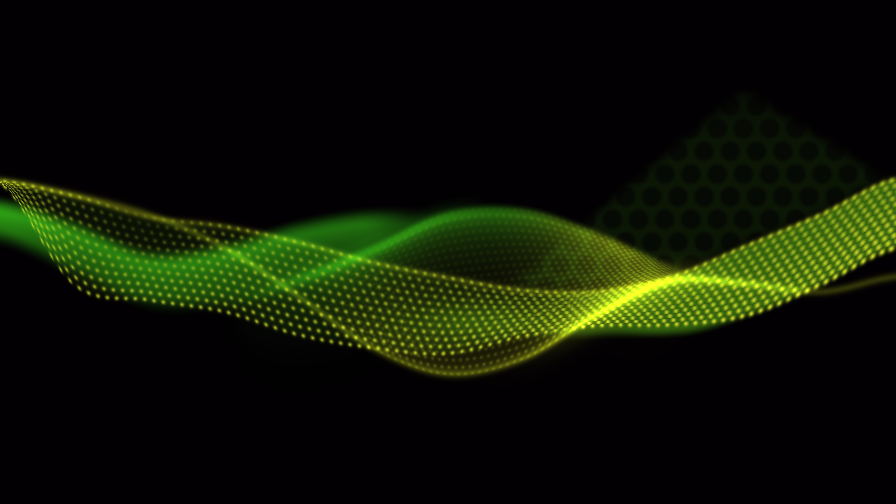
A Shadertoy shader for this background:

```glsl
// Flowing ribbons of yellow dots and green light over a faint honeycomb on black.

const vec3 BACKDROP = vec3(0.008, 0.0, 0.009);
const vec3 YELLOW   = vec3(0.80, 0.84, 0.16);
const vec3 OLIVE    = vec3(0.46, 0.50, 0.06);
const vec3 GREEN    = vec3(0.20, 0.74, 0.08);
const vec3 MOSS     = vec3(0.19, 0.40, 0.04);
const vec3 COMB     = vec3(0.035, 0.085, 0.012);

const vec2  COMB_APEX  = vec2(1.475, 0.835);
const float COMB_SIZE  = 0.052;
const float MESH_ROWS  = 11.0;
const float MESH_COLS  = 96.0;
const float VEIL_ROWS  = 22.0;
const float VEIL_COLS  = 128.0;

// Heights of each ribbon edge at equal steps across the canvas.
const int LAST = 12;
const float MESH_TOP[13] = float[13](.641, .611, .569, .551, .519, .479, .449, .424, .421, .451, .512, .574, .644);
const float MESH_LOW[13] = float[13](.637, .435, .405, .382, .336, .310, .299, .333, .354, .356, .375, .437, .509);
const float STRAND[13]   = float[13](.641, .613, .574, .509, .412, .308, .257, .287, .375, .442, .437, .421, .451);
const float CREST[13]    = float[13](.525, .460, .395, .400, .450, .509, .576, .583, .537, .472, .430, .420, .440);
const float SWELL[13]    = float[13](.595, .550, .492, .507, .549, .572, .565, .520, .480, .450, .430, .420, .420);

// Smooth cubic through the edge heights.
float curve(float h[13], float x) {
    float s = clamp(x, 0.0, 0.9999) * float(LAST);
    int i = int(s);
    float f = fract(s);
    float a = h[max(i - 1, 0)], b = h[i], c = h[i + 1], d = h[min(i + 2, LAST)];
    return b + 0.5 * f * (c - a + f * (2.0 * a - 5.0 * b + 4.0 * c - d + f * (3.0 * (b - c) + d - a)));
}

// Soft window along x, rising over a..b and falling over c..d.
float span(float x, float a, float b, float c, float d) {
    return smoothstep(a, b, x) * (1.0 - smoothstep(c, d, x));
}

float line(float d, float width) {
    return exp(-d * d / (width * width));
}

// Light that starts at an edge and decays below it.
float fold(float depth, float blur, float reach) {
    return smoothstep(-blur, blur, depth) * exp(-max(depth, 0.0) / reach);
}

// Dots on a sheet stretched between two heights.
float sheetDots(vec2 uv, float low, float top, float rows, float cols, float radius) {
    float thick = max(top - low, 0.004);
    float v = (uv.y - low) / thick;
    float row = clamp(floor(v * rows + 0.5), 0.0, rows);
    float dy = (v - row / rows) * thick;
    float aspect = iResolution.x / iResolution.y;
    float dx = (fract(uv.x * cols + row * 0.36) - 0.5) / cols * aspect;
    float r = max(radius, 0.8 / iResolution.y);
    return exp(-(dx * dx + dy * dy) / (r * r));
}

// Distance to the nearest centre of a hexagonal lattice, in cells.
float hexCell(vec2 p) {
    vec2 period = vec2(1.0, 1.7320508);
    vec2 a = mod(p, period) - 0.5 * period;
    vec2 b = mod(p + 0.5 * period, period) - 0.5 * period;
    return sqrt(min(dot(a, a), dot(b, b)));
}

void mainImage(out vec4 fragColor, in vec2 fragCoord) {
    vec2 uv = fragCoord / iResolution.xy;
    vec2 p = fragCoord / iResolution.y;
    float x = uv.x, y = uv.y;
    float top = curve(MESH_TOP, x), low = curve(MESH_LOW, x);
    float strand = curve(STRAND, x), crest = curve(CREST, x), swell = curve(SWELL, x);
    vec3 col = BACKDROP;

    // Honeycomb under two sloping sides.
    vec2 q = p - COMB_APEX;
    float roof = min(-q.y + 0.843 * q.x, -q.y - 0.634 * q.x);
    float cell = hexCell(q / COMB_SIZE);
    float comb = 0.45 + 0.55 * smoothstep(0.28, 0.46, cell);
    comb *= smoothstep(-0.01, 0.035, roof) * smoothstep(top - 0.02, top + 0.03, y);
    col += COMB * comb * (1.0 - 0.4 * smoothstep(0.7, 0.85, y));

    // Green swell on the left.
    float body = smoothstep(crest - 0.02, crest + 0.025, y);
    float swellLight = fold(swell - y, 0.022, 0.10) * body * (1.0 - smoothstep(0.40, 0.50, x));
    col += GREEN * swellLight * (0.72 + 0.3 * line(x, 0.06));

    // Green crest over the centre, turning olive to the right.
    vec3 crestTint = mix(GREEN, OLIVE, smoothstep(0.54, 0.70, x));
    float crestLight = fold(crest - y, 0.014, 0.045) * span(x, 0.24, 0.40, 0.68, 0.78);
    col += crestTint * crestLight * 0.62;
    col += GREEN * line(y - crest, 0.018) * span(x, 0.22, 0.34, 0.46, 0.56) * 0.25;

    // Faint veil hanging from the crest to the strand.
    float veil = smoothstep(strand - 0.006, strand + 0.006, y) * (1.0 - smoothstep(crest - 0.01, crest + 0.01, y));
    veil *= span(x, 0.34, 0.46, 0.70, 0.78);
    float veilDots = sheetDots(uv, strand, crest, VEIL_ROWS, VEIL_COLS, 0.0035);
    float veilLight = 0.13 + 0.50 * exp(-max(y - strand, 0.0) / 0.045) + 0.25 * smoothstep(0.54, 0.70, x);
    col += OLIVE * veil * veilLight * (0.55 + 0.8 * veilDots);

    // Green light inside the dotted mesh.
    float sag = 0.018 * span(x, 0.58, 0.66, 0.76, 0.84);
    float inside = smoothstep(low - sag - 0.012, low - sag + 0.012, y) * (1.0 - smoothstep(top - 0.012, top + 0.008, y));
    float fill = 0.16 + 0.75 * smoothstep(0.58, 0.74, x) + 0.5 * line(x - 0.54, 0.09) * line(y - 0.36, 0.04);
    col += MOSS * inside * fill;

    // Dotted mesh, brightest along its lower edge.
    float across = clamp((y - low) / max(top - low, 0.004), 0.0, 1.0);
    float radius = mix(0.0040, 0.0058, smoothstep(0.65, 1.0, x));
    float dots = sheetDots(uv, low, top, MESH_ROWS, MESH_COLS, radius);
    float near = mix(1.0, 0.55, across) * mix(0.8, 1.0, smoothstep(0.3, 0.8, x));
    col = mix(col, YELLOW, dots * near * (1.0 - 0.75 * line(x - 0.16, 0.07) * across));
    col += OLIVE * line(y - top, 0.007) * 0.35;

    // Glowing strand that dips and crosses the mesh.
    float strandLight = 0.40 + 0.45 * span(x, 0.54, 0.68, 0.78, 0.92);
    col += OLIVE * line(y - strand, 0.008) * strandLight;
    float knot = line(x - 0.71, 0.08);
    col += OLIVE * knot * line(y - strand, 0.032) * 0.55;

    fragColor = vec4(clamp(col, 0.0, 1.0), 1.0);
}
```
